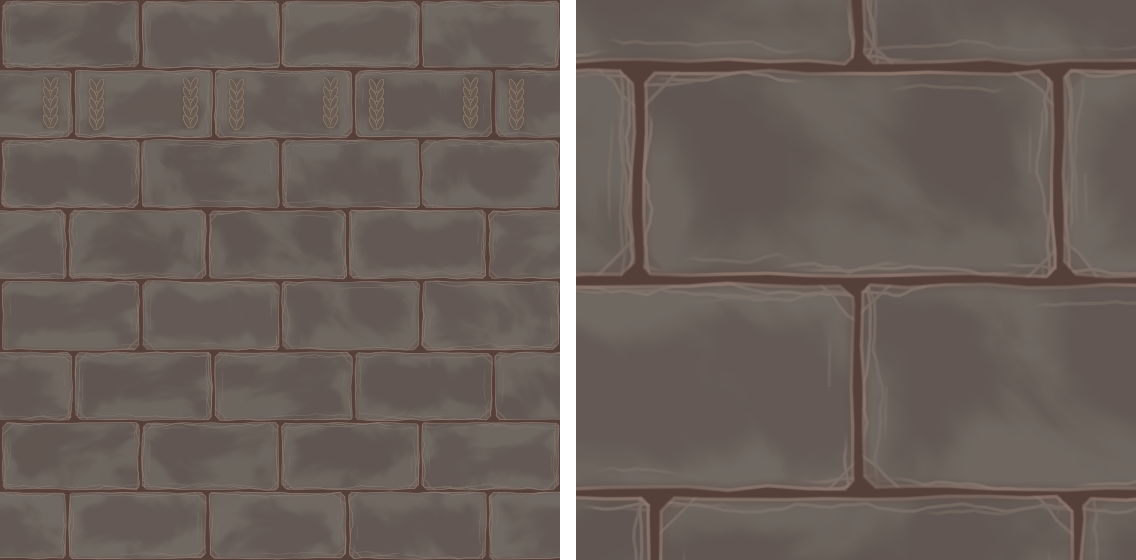
Left, the full canvas; right, a detail of the centre.
This texture is drawn by a three.js fragment shader. Its source:

```glsl
// Painted brown-grey stone wall, 4 by 8 running bond, with one course of carved leaf braids.
varying vec2 vUv;

const vec2 GRID = vec2(4.0, 8.0);
const float BRAID_ROW = 6.0;
const float ROW_SWAY = 0.0053;
const float ROW_BULGE = 0.0026;
const vec2 JOINT_HALF = vec2(0.0019, 0.0014);
const float WOBBLE = 0.0030;
const float CORNER_CUT = 0.0065;
const float LINE_HALF = 0.0004;
const float SOFT = 0.0011;

const float BRAID_X = 0.084;
const float LEAF_PITCH = 0.0168;
const vec2 LEAF_RADII = vec2(0.0047, 0.0125);
const float LEAF_TILT = 0.45;

const vec3 STONE = vec3(0.384, 0.341, 0.321);
const vec3 STONE_GREY = vec3(0.430, 0.400, 0.373);
const vec3 MORTAR = vec3(0.335, 0.247, 0.222);
const vec3 RIM = vec3(0.390, 0.325, 0.300);
const vec3 EDGE_LINE = vec3(0.560, 0.470, 0.427);
const vec3 CRACK_LINE = vec3(0.535, 0.477, 0.440);
const vec3 CARVING = vec3(0.530, 0.460, 0.395);
const vec3 CARVING_BODY = vec3(0.415, 0.362, 0.325);
const vec3 CARVING_SHADE = vec3(0.345, 0.295, 0.268);

float hash(vec2 p) {
  return fract(sin(dot(p, vec2(127.1, 311.7))) * 43758.5453);
}

// Straight-segment wander, -0.5 to 0.5
float jag(float t, float seed) {
  float i = floor(t);
  return mix(hash(vec2(i, seed)), hash(vec2(i + 1.0, seed)), fract(t)) - 0.5;
}

float stroke(float d) {
  return 1.0 - smoothstep(LINE_HALF, LINE_HALF + SOFT, abs(d));
}

// Layered, warped sines for soft painted patches
float clouds(vec2 q) {
  float sum = 0.0, amp = 0.6;
  for (int i = 0; i < 5; i++) {
    q = mat2(0.8, 0.6, -0.6, 0.8) * q + 0.5 * sin(q.yx * 0.8 + 1.3);
    sum += amp * sin(q.x) * sin(q.y);
    q *= 1.9;
    amp *= 0.5;
  }
  return sum;
}

// Broken lines running beside one edge of a brick
float edgeCracks(float depth, float along, float seed) {
  float ink = 0.0;
  for (int i = 1; i <= 3; i++) {
    float k = float(i);
    float s = seed + k * 17.3;
    float path = 0.0005 + 0.0029 * k + 0.006 * jag(along * 48.0, s) + 0.002 * jag(along * 140.0, s);
    float keep = smoothstep(-0.02, 0.16, jag(along * 16.0, s + 5.0) + 0.14 - 0.07 * k);
    ink = max(ink, stroke(depth - path) * keep * (1.0 - 0.17 * k));
  }
  return ink;
}

// Leaf pairs, each tier overlapping the one below; x = outline, y = body
vec2 braid(vec2 p) {
  vec2 result = vec2(0.0);
  float c = cos(LEAF_TILT), s = sin(LEAF_TILT);
  for (int i = 0; i < 5; i++) {
    vec2 m = vec2(abs(p.x) - 0.006, p.y - (float(i) - 2.0) * LEAF_PITCH);
    m = vec2(c * m.x - s * m.y, s * m.x + c * m.y);
    float k = length(m / LEAF_RADII);
    float d = k * (k - 1.0) / max(length(m / (LEAF_RADII * LEAF_RADII)), 0.001);
    float body = 1.0 - smoothstep(-SOFT, SOFT, d);
    result = vec2(max(result.x * (1.0 - body), stroke(d)), max(result.y, body));
  }
  return result;
}

void main() {
  // Brick lookup in running bond, with slightly uneven courses
  float y = vUv.y + ROW_BULGE * sin(6.28319 * vUv.y);
  float row = floor(y * GRID.y);
  float sway = 0.001 - ROW_SWAY * cos(1.570796 * row);
  vec2 cell = vec2((vUv.x - sway) * GRID.x - 0.5 * mod(row + 1.0, 2.0), y * GRID.y);
  vec2 id = vec2(mod(floor(cell.x), GRID.x), row);
  vec2 p = (fract(cell) - 0.5) / GRID;
  vec2 side = sign(p);
  float seed = 91.0 * hash(id + 0.7);
  vec2 sideSeed = seed + side * vec2(3.1, 7.7);

  // Uneven outline with cut corners
  vec2 wander = vec2(jag(p.y * 42.0, sideSeed.x), jag(p.x * 42.0, sideSeed.y));
  vec2 depth = 0.5 / GRID - abs(p) - JOINT_HALF - WOBBLE * (wander + 0.25);
  float corner = hash(id * 5.0 + side * 1.7);
  float diagonal = (depth.x + depth.y) * 0.7071;
  float d = min(min(depth.x, depth.y), diagonal - CORNER_CUT * 0.7071 * (0.5 + corner));
  float inside = smoothstep(-SOFT, SOFT, d);

  // Stone, greyer toward the edges
  float patches = clouds(p * vec2(24.0, 32.0) + seed);
  float nearEdge = 1.0 - smoothstep(0.0, 0.05, d);
  float grey = smoothstep(0.1, 0.95, 0.7 * nearEdge + 0.95 * patches + 0.1);
  vec3 color = mix(STONE, STONE_GREY, grey);
  color += 0.014 * (hash(id + 4.2) - 0.5);
  color = mix(color, RIM, 0.6 * (1.0 - smoothstep(0.0, 0.007, d)));

  // Chipped corners and edge cracks
  float chip = diagonal - 0.009 - 0.008 * corner + 0.003 * jag((p.x - p.y) * 90.0, seed);
  color = mix(color, RIM, 0.4 * (1.0 - smoothstep(-SOFT, SOFT, chip)));
  float cracks = max(edgeCracks(depth.x, p.y, sideSeed.x), edgeCracks(depth.y, p.x, sideSeed.y));
  cracks = max(cracks, stroke(chip) * step(0.3, corner) * 0.7);
  float sliver = stroke(depth.x - 0.014 - 0.08 * p.y * (corner - 0.5));
  cracks = max(cracks, sliver * 0.4 * step(0.55, corner) * (1.0 - smoothstep(0.018, 0.034, abs(p.y))));
  color = mix(color, CRACK_LINE, cracks * 0.75);

  // Carved braids near both ends of each brick in one course
  if (row == BRAID_ROW) {
    vec2 q = vec2(abs(p.x) - BRAID_X, p.y - 0.0015 * side.x);
    vec2 carving = braid(q);
    float halo = length(max(abs(q) - vec2(0.009, 0.042), 0.0));
    color = mix(color, CARVING_SHADE, 0.5 * (1.0 - smoothstep(0.0, 0.010, halo)));
    color = mix(color, CARVING_BODY, 0.8 * carving.y);
    color = mix(color, CARVING, 0.9 * carving.x);
  }

  // Mortar and bright outline
  color = mix(MORTAR, color, inside);
  float fade = 0.55 + 0.6 * jag((p.x + p.y) * 30.0, seed + 2.0);
  color = mix(color, EDGE_LINE, stroke(d - 0.001) * fade);
  gl_FragColor = vec4(color, 1.0);
}
```
